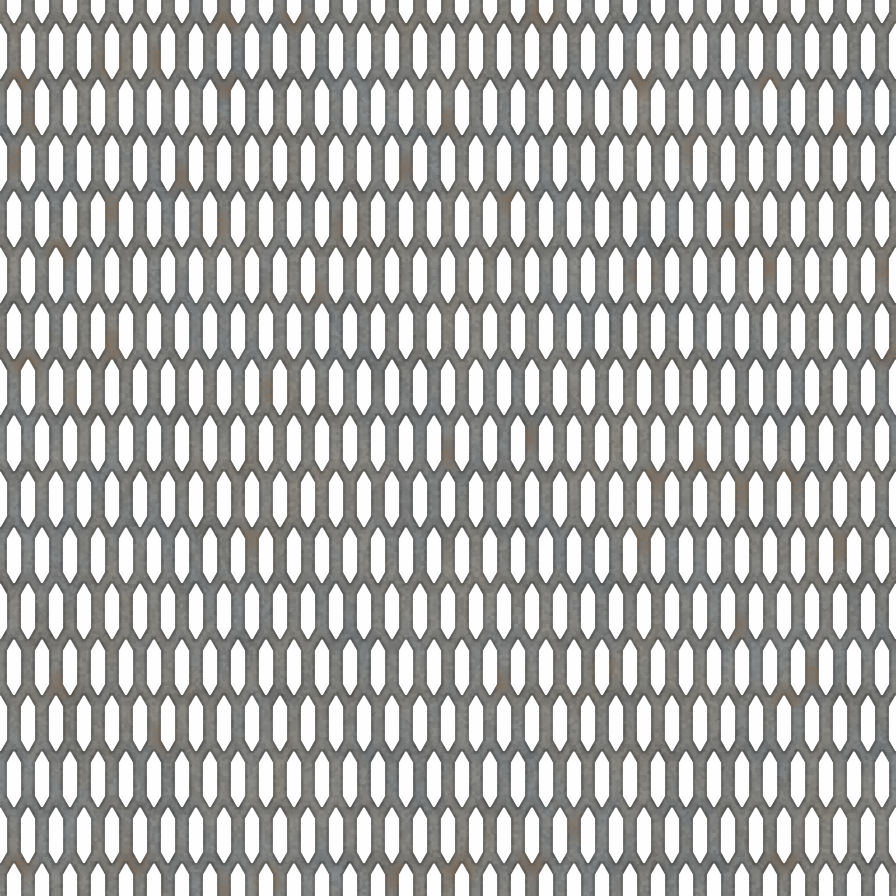
Reproduce this pattern procedurally as a Shadertoy shader.

```glsl
// Expanded metal mesh: 32 x 16 staggered, pointed slots cut from worn grey steel.
// Each slot is a distance function; the distance also shades the dark rims.
// Wrapping cellular noise and whole-period sines add stains, rust and grain.

const float TAU = 6.2831853;

vec2 hash2(vec2 p) {
    vec3 q = fract(p.xyx * vec3(0.1031, 0.1030, 0.0973));
    q += dot(q, q.yzx + 33.33);
    return fract((q.xx + q.yz) * q.zy);
}

// Cellular noise with n cells per side: x = distance to seed, y = seed's random value
vec2 cellular(vec2 uv, float n) {
    vec2 p = uv * n, id = floor(p), nearest = vec2(9.0, 0.0);
    for (int j = -1; j <= 1; j++)
    for (int i = -1; i <= 1; i++) {
        vec2 cell = id + vec2(i, j);
        vec2 rnd = hash2(mod(cell, n) + n);
        float dist = length(cell + 0.15 + 0.7 * rnd - p);
        if (dist < nearest.x) nearest = vec2(dist, fract(rnd.x * 7.3 + rnd.y * 5.1));
    }
    return nearest;
}

// Smooth stains from bent sine layers, about -1 to 1
float stains(vec2 uv) {
    vec2 p = uv * TAU;
    p += 0.35 * sin(p.yx * vec2(5.0, 4.0) + vec2(0.7, 2.1));
    return 0.40 * sin(3.0 * p.x + 2.0 * p.y + 1.0)
         + 0.35 * sin(5.0 * p.y - 4.0 * p.x + 2.6)
         + 0.25 * sin(11.0 * p.x + 7.0 * p.y + 2.0 * sin(6.0 * p.y));
}

// Slot with straight sides and steep, slightly blunt points
float slotDistance(vec2 p) {
    p = abs(p);
    float slope = dot(p - vec2(0.0, 1.04), normalize(vec2(1.75, 1.0)));
    return max(max(p.x - 0.254, slope), p.y - 0.99);
}

void mainImage(out vec4 fragColor, in vec2 fragCoord) {
    vec2 uv = fragCoord / iResolution.xy;
    vec2 p = uv * 32.0 - vec2(0.0, 0.167);   // slot pitch is 1 across, 2 down
    float pixel = 32.0 / min(iResolution.x, iResolution.y);

    // Nearest slot among this row and its neighbours; even rows shift by half
    float row = floor(p.y * 0.5 + 0.5), d = 9.0;
    for (int k = -1; k <= 1; k++) {
        float r = row + float(k);
        float shift = 0.5 * mod(r, 2.0);
        d = min(d, slotDistance(vec2(fract(p.x + shift) - 0.5, p.y - 2.0 * r)));
    }

    // Dark rims, pale middles, darker zigzag where the bars fork
    float fork = smoothstep(0.55, 0.85, abs(p.y - 2.0 * row));
    float shade = mix(0.385, 0.505, smoothstep(0.01, 0.15, d));
    shade -= 0.03 * fork;

    // Worn steel: cool and warm patches, flecks and fine grain
    float stain = stains(uv);
    vec2 blotch = cellular(uv, 37.0);
    vec2 grain = cellular(uv, 230.0);
    shade += 0.018 * stain + 0.03 * (blotch.y - 0.5) * smoothstep(0.8, 0.2, blotch.x);
    shade += 0.06 * (grain.y - 0.5);
    float warmth = 0.5 + 0.5 * stains(uv.yx + vec2(0.31, 0.57));
    vec3 steel = shade * mix(vec3(0.97, 1.0, 1.01), vec3(1.03, 1.0, 0.94), warmth);

    // Sparse rust stains, broken up by the grain
    vec2 spot = cellular(uv, 19.0);
    float rust = step(0.86, spot.y) * smoothstep(0.5, 0.05, spot.x);
    steel = mix(steel, vec3(0.47, 0.38, 0.30), rust * (0.15 + 0.5 * grain.y));

    float metal = smoothstep(-0.65 * pixel, 0.65 * pixel, d);
    fragColor = vec4(mix(vec3(0.995), steel, metal), 1.0);
}
```
